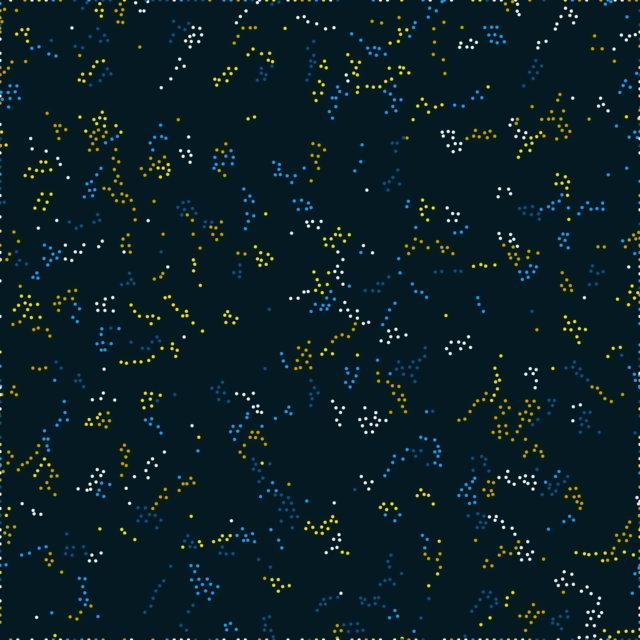
Write a WebGL 2 fragment shader that draws this pattern.

```glsl
#version 300 es
precision highp float;
// Scattered clusters and chains of small soft dots on deep teal, edged by a dotted border.

uniform vec2 u_resolution;
out vec4 outColor;

const vec3 BACKGROUND = vec3(0.015, 0.098, 0.132);
const vec3 WARM_HALO = vec3(0.030, 0.110, 0.088);
const vec3 COOL_HALO = vec3(0.012, 0.100, 0.155);
const vec3 NAVY  = vec3(0.09, 0.31, 0.45);
const vec3 BLUE  = vec3(0.19, 0.60, 0.86);
const vec3 AMBER = vec3(0.77, 0.62, 0.18);
const vec3 LEMON = vec3(0.92, 0.86, 0.34);
const vec3 WHITE = vec3(0.95, 0.97, 0.95);

const vec2 DOT_GRID = vec2(90.0, 100.0);
const float CLUSTER_GRID = 20.0;
const float DOT_RADIUS = 0.0025;
const float HALO_RADIUS = 0.0095;

float hash(vec2 p, float seed) {
    vec3 q = fract(vec3(p.xyx) * 0.1031 + seed * 0.3717);
    q += dot(q, q.yzx + 33.33);
    return fract((q.x + q.y) * q.z);
}

vec2 hash2(vec2 p, float seed) {
    return vec2(hash(p, seed), hash(p, seed + 1.0));
}

vec3 palette(float pick) {
    if (pick < 0.18) return NAVY;
    if (pick < 0.38) return BLUE;
    if (pick < 0.60) return AMBER;
    if (pick < 0.79) return LEMON;
    return WHITE;
}

float disc(vec2 offset, float radius, float softness) {
    return 1.0 - smoothstep(radius - softness, radius + softness, length(offset));
}

// Layered sines bend straight clusters into curved chains.
vec2 bend(vec2 p) {
    return p + 0.006 * sin(p.yx * vec2(61.0, 53.0) + vec2(0.7, 2.1))
             + 0.003 * sin(p.yx * vec2(127.0, 139.0) + vec2(4.0, 1.3));
}

// Cellular noise with elliptical cells: x = normalised distance, y = colour pick.
vec2 nearestCluster(vec2 p, float density) {
    vec2 home = floor(p * CLUSTER_GRID);
    vec2 nearest = vec2(9.0, 0.0);
    for (int y = -1; y <= 1; y++) {
        for (int x = -1; x <= 1; x++) {
            vec2 cell = home + vec2(x, y) + 7.0;
            if (hash(cell, 1.0) > density) continue;
            vec2 centre = (cell - 7.0 + hash2(cell, 2.0)) / CLUSTER_GRID;
            float angle = 3.14159 * hash(cell, 4.0);
            vec2 axis = vec2(cos(angle), sin(angle));
            float stretch = hash(cell, 5.0);
            float halfLength = mix(0.012, 0.038, stretch * stretch);
            float halfWidth = mix(0.00012, 0.0003, hash(cell, 6.0)) / halfLength;
            vec2 d = p - centre;
            vec2 local = vec2(dot(d, axis), dot(d, vec2(-axis.y, axis.x)));
            float reach = length(local / vec2(halfLength, halfWidth));
            if (reach < nearest.x) nearest = vec2(reach, hash(cell, 7.0));
        }
    }
    return nearest;
}

vec3 blend(vec3 base, vec3 tint, float amount) {
    return mix(base, tint, amount);
}

// Staggered, jittered dots that thin out at cluster rims, each with a faint tinted halo.
vec3 scatteredDots(vec2 uv, vec3 base, float softness) {
    float homeRow = floor(uv.y * DOT_GRID.y);
    vec4 dots = vec4(0.0);
    float warmth = 0.0, coolness = 0.0;
    for (int y = -1; y <= 1; y++) {
        float row = homeRow + float(y);
        float stagger = 0.5 * mod(row, 2.0);
        float homeColumn = floor(uv.x * DOT_GRID.x + stagger);
        for (int x = -1; x <= 1; x++) {
            vec2 cell = vec2(homeColumn + float(x), row);
            float chance = hash(cell, 13.0);
            if (chance > 0.94) continue;
            vec2 jitter = 0.52 * (hash2(cell, 11.0) - 0.5);
            vec2 centre = (cell + 0.5 + jitter - vec2(stagger, 0.0)) / DOT_GRID;
            vec2 cluster = nearestCluster(bend(centre), 0.67);
            bool clustered = chance < 0.94 - 0.42 * cluster.x * cluster.x;
            if (!clustered && chance > 0.014) continue;
            vec3 tint = palette(clustered ? cluster.y : hash(cell, 14.0));
            float halo = disc(uv - centre, 0.8 * HALO_RADIUS, 0.2 * HALO_RADIUS);
            if (tint.r > tint.b) warmth = max(warmth, halo);
            else coolness = max(coolness, halo * step(tint.r, 0.5));
            float cover = disc(uv - centre, DOT_RADIUS, softness);
            if (cover > dots.a) dots = vec4(tint, cover);
        }
    }
    base = blend(base, COOL_HALO, coolness);
    base = blend(base, WARM_HALO, warmth);
    return blend(base, dots.rgb, dots.a);
}

// Dots centred on one canvas edge; across is the distance from that edge.
vec4 edgeDots(float along, float across, float seed, float softness) {
    float index = floor(along * DOT_GRID.x);
    vec2 key = vec2(index, seed);
    if (hash(key, 21.0) > 0.74) return vec4(0.0);
    vec2 offset = vec2(along - (index + 0.5) / DOT_GRID.x, across);
    return vec4(palette(hash(key, 22.0)), disc(offset, DOT_RADIUS, softness));
}

void main() {
    vec2 uv = gl_FragCoord.xy / u_resolution;
    float softness = max(0.0014, 0.65 / min(u_resolution.x, u_resolution.y));
    vec3 color = scatteredDots(uv, BACKGROUND, softness);
    vec4 sides = vec4(uv, 1.0 - uv);
    for (int i = 0; i < 4; i++) {
        float along = i % 2 == 0 ? uv.y : uv.x;
        vec4 edge = edgeDots(along, sides[i], 3.0 + 14.0 * float(i), softness);
        color = blend(color, edge.rgb, edge.a);
    }
    outColor = vec4(color, 1.0);
}
```
